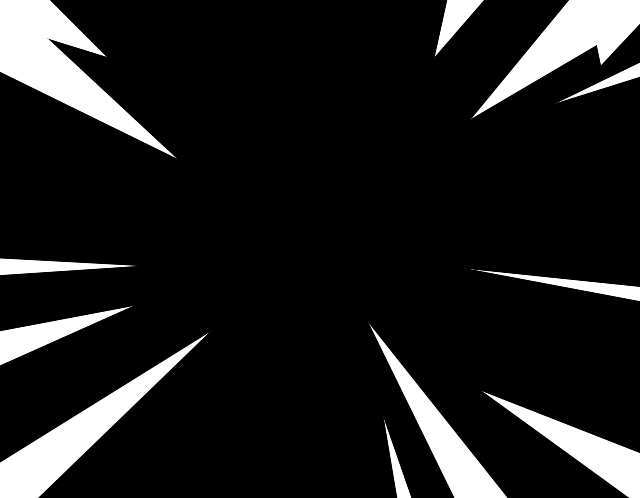
Give the GLSL for this background, as a Shadertoy shader.

```glsl
// White comic-style speed spikes pointing inward over a black field.

const vec3 FIELD_COLOR = vec3(0.0);
const vec3 SPIKE_COLOR = vec3(1.0);
const float ASPECT = 512.0 / 398.0;  // layout width in canvas heights
const float EDGE_SOFTNESS = 0.5;     // half-width of the edge, in pixels
const int SPIKE_COUNT = 13;

// Spike tips in canvas heights, clockwise from the upper left.
const vec2 TIPS[SPIKE_COUNT] = vec2[](
    vec2(0.355, 0.682), vec2(0.214, 0.886), vec2(0.874, 0.886),
    vec2(0.948, 0.762), vec2(1.208, 0.869), vec2(1.121, 0.794),
    vec2(0.948, 0.459), vec2(0.970, 0.214), vec2(0.742, 0.350),
    vec2(0.772, 0.158), vec2(0.420, 0.332), vec2(0.266, 0.385),
    vec2(0.278, 0.466));

// Directions of the two sides of each spike, in degrees: low, high.
const vec2 SIDES[SPIKE_COUNT] = vec2[](
    vec2(137.1, 153.9), vec2(135.0, 162.8), vec2(49.05, 77.56),
    vec2(30.4, 50.5), vec2(46.8, 101.8), vec2(17.4, 25.87),
    vec2(-10.65, -5.94), vec2(-35.93, -21.38), vec2(-63.87, -51.51),
    vec2(-80.44, -70.84), vec2(211.86, 224.01), vec2(190.68, 204.06),
    vec2(176.9, 183.79));

// Signed distance to the line through the origin at an angle; left is positive.
float leftOfLine(vec2 p, float angle) {
    return cos(angle) * p.y - sin(angle) * p.x;
}

// Distance inside an endless wedge that opens from its tip.
float wedgeDepth(vec2 p, vec2 tip, vec2 sides) {
    vec2 q = p - tip;
    return min(leftOfLine(q, sides.x), -leftOfLine(q, sides.y));
}

void mainImage(out vec4 fragColor, in vec2 fragCoord) {
    vec2 p = fragCoord / iResolution.xy * vec2(ASPECT, 1.0);

    // Union of all spikes
    float depth = -1.0;
    for (int i = 0; i < SPIKE_COUNT; i++) {
        depth = max(depth, wedgeDepth(p, TIPS[i], radians(SIDES[i])));
    }

    // Antialiased fill
    float softness = EDGE_SOFTNESS / iResolution.y;
    float coverage = smoothstep(-softness, softness, depth);
    fragColor = vec4(mix(FIELD_COLOR, SPIKE_COLOR, coverage), 1.0);
}
```
